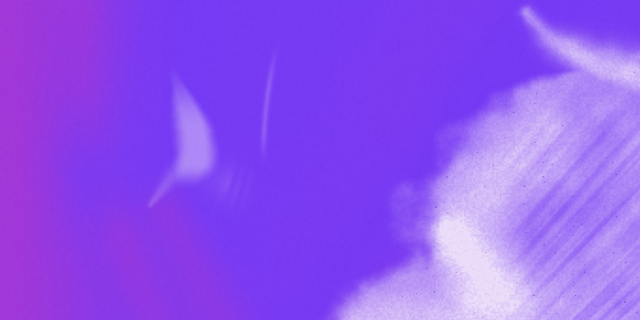
A Shadertoy shader for this background:

```glsl
// Violet and magenta backdrop with pale powder clouds, a crescent wisp and fine streaks.

float hash(vec2 p) {
    p = fract(p * vec2(0.1031, 0.1137));
    p += dot(p, p.yx + 33.33);
    return fract((p.x + p.y) * p.x * 7.13);
}

float noise(vec2 p) {
    vec2 i = floor(p), f = fract(p);
    f = f * f * (3.0 - 2.0 * f);
    return mix(mix(hash(i), hash(i + vec2(1, 0)), f.x),
               mix(hash(i + vec2(0, 1)), hash(i + vec2(1, 1)), f.x), f.y);
}

float fbm(vec2 p) {
    float sum = 0.0, amp = 0.5;
    for (int i = 0; i < 5; i++) {
        sum += amp * noise(p);
        p = mat2(1.6, 1.2, -1.2, 1.6) * p + 7.3;
        amp *= 0.5;
    }
    return sum;
}

float bell(float x, float width) {
    x /= width;
    return exp(-x * x);
}

// Soft stroke from a to b whose width changes from wa to wb
float stroke(vec2 p, vec2 a, vec2 b, float wa, float wb) {
    vec2 ab = b - a;
    float t = clamp(dot(p - a, ab) / dot(ab, ab), 0.0, 1.0);
    return bell(length(p - a - ab * t), mix(wa, wb, t));
}

vec3 backdrop(vec2 p) {
    float drift = fbm(p * vec2(3.0, 2.0) + 4.0) - 0.5;
    float pink = 0.95 * smoothstep(0.62, -0.12, p.x + 0.2 * drift);
    // Curved warm bands and a cool pool between them
    float low = 1.0 - p.y;
    pink += 0.22 * bell(p.x - 0.27 - 0.22 * low * low, 0.08);
    pink += 0.42 * stroke(p, vec2(0.52, 0.34), vec2(0.70, -0.02), 0.07, 0.10);
    pink += 0.18 * stroke(p, vec2(0.38, 0.28), vec2(0.50, 0.0), 0.06, 0.12);
    pink -= 0.35 * bell(length((p - vec2(0.30, 0.47)) * vec2(1.0, 0.7)), 0.13);
    pink += 0.14 * bell(p.x - 1.08 - 0.3 * p.y, 0.25) + 0.15 * drift;
    vec3 col = mix(vec3(0.465, 0.230, 0.955), vec3(0.66, 0.215, 0.83), clamp(pink, 0.0, 1.0));
    float cool = bell(p.x - 0.96 - 0.75 * p.y, 0.16) + 0.5 * bell(p.x - 0.55, 0.12) * p.y;
    return mix(col, vec3(0.43, 0.22, 0.97), 0.4 * cool);
}

// Billowing mass on the right
float cloud(vec2 p) {
    float billow = fbm(p * 9.0) - 0.48;
    float edge = 0.99 + 0.77 * p.y + 0.12 * bell(p.y - 0.20, 0.07)
               - 0.07 * bell(p.y - 0.40, 0.07) - 0.05 * bell(p.y - 0.61, 0.05)
               + 0.42 * smoothstep(0.70, 0.90, p.y);
    float depth = p.x - edge + 0.17 * billow;
    float body = smoothstep(-0.02, 0.15, depth);

    // Bright ridges inside the mass
    float ridge = 0.30 * stroke(p, vec2(1.70, 0.60), vec2(1.42, 0.27), 0.09, 0.11);
    ridge += 0.42 * stroke(p, vec2(1.40, 0.27), vec2(1.56, 0.10), 0.06, 0.10);
    ridge += 0.30 * stroke(p, vec2(1.15, -0.03), vec2(1.60, 0.02), 0.10, 0.15);

    // Slanted, slightly fanned streaks in the lower right
    float across = (p.x - 0.46 * p.y) / (0.8 + 0.25 * p.y);
    float streak = noise(vec2(across * 32.0, p.y * 2.5)) - 0.5;
    streak += 0.5 * (noise(vec2(across * 75.0, p.y * 4.0)) - 0.5);
    float streakZone = smoothstep(1.52, 1.75, p.x) * smoothstep(0.80, 0.50, p.y);

    float alpha = body * (0.43 + ridge + 0.30 * billow + 0.22 * streak * streakZone
                - 0.10 * bell(length(p - vec2(1.73, 0.27)), 0.16));

    // Tapered plume at the upper right
    vec2 q = p + 0.05 * (vec2(fbm(p * 8.0 + 3.0), fbm(p * 8.0 + 9.0)) - 0.48);
    float plume = max(stroke(q, vec2(1.64, 0.96), vec2(1.71, 0.88), 0.020, 0.040),
                      stroke(q, vec2(1.71, 0.88), vec2(1.86, 0.80), 0.040, 0.060));
    plume = max(plume, stroke(q, vec2(1.86, 0.80), vec2(2.05, 0.74), 0.060, 0.085));
    return max(alpha, plume * (0.48 + 0.25 * smoothstep(1.65, 1.85, p.x) + 0.3 * billow));
}

// Crescent, its tail and faint threads on the left
float wisps(vec2 p) {
    float t = (0.81 - p.y) / 0.38;
    float s = clamp(t, 0.0, 1.0);
    float centre = 0.532 + 0.15 * s - 0.11 * pow(s, 4.0);
    float halfWidth = 0.012 + 0.055 * smoothstep(0.0, 0.65, s);
    float off = (p.x - centre + 0.03 * (fbm(p * 12.0) - 0.48)) / halfWidth;
    float crescent = smoothstep(1.25, 0.35, abs(off)) * smoothstep(0.0, 0.55, t)
                   * smoothstep(1.07, 0.85, t);
    float a = 0.46 * crescent;
    a = max(a, 0.20 * stroke(p, vec2(0.54, 0.45), vec2(0.47, 0.36), 0.025, 0.008));
    float bend = p.y - 0.5;
    a += 0.20 * bell(p.x - 0.823 - 0.33 * bend * bend, 0.009)
       * smoothstep(0.47, 0.60, p.y) * smoothstep(0.88, 0.72, p.y);
    float threads = noise(vec2((p.x - 0.3 * p.y) * 60.0, p.y * 9.0));
    return a + 0.16 * threads * bell(length(p - vec2(0.71, 0.42)), 0.06);
}

// Scattered dark grains, one per cell
float specks(vec2 p) {
    vec2 cell = floor(p * 32.0);
    vec2 spot = 0.2 + 0.6 * vec2(hash(cell + 11.0), hash(cell + 47.0));
    float size = 0.05 + 0.09 * hash(cell + 83.0);
    return step(0.72, hash(cell + 5.0)) * smoothstep(size, 0.0, length(fract(p * 32.0) - spot));
}

void mainImage(out vec4 fragColor, in vec2 fragCoord) {
    vec2 p = fragCoord / iResolution.y;
    p.x *= 2.0 * iResolution.y / iResolution.x;
    float powder = clamp(cloud(p), 0.0, 1.0);
    float grain = noise(p * 170.0) - 0.5;
    float alpha = clamp(powder * (1.0 + 0.16 * grain) + wisps(p), 0.0, 0.97);
    vec3 col = mix(backdrop(p), vec3(0.93, 0.885, 0.975), alpha);
    col -= vec3(0.22, 0.22, 0.13) * specks(p) * smoothstep(0.1, 0.5, powder);
    fragColor = vec4(col + 0.012 * grain, 1.0);
}
```
